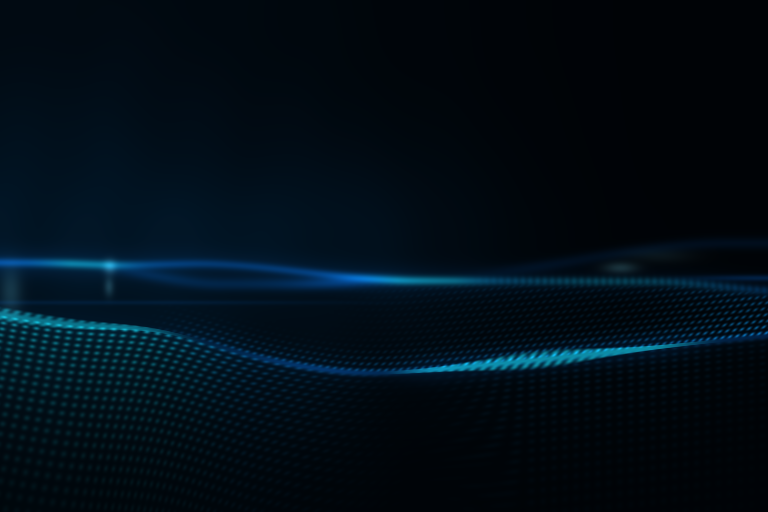
This background is drawn by a Shadertoy shader. Its source:

```glsl
// Dark navy space with a glowing teal wave of dots under soft blue light strands.
#define COLUMNS 70.0
#define ROWS 62.0
#define DOT_SHARPNESS 13.0
#define HAZE_GAIN 1.0
#define STRAND_GAIN 1.0
#define CREST_GAIN 0.95
#define NAVY vec3(0.006, 0.085, 0.15)
#define NIGHT vec3(0.0, 0.012, 0.025)
#define BLUE vec3(0.01, 0.20, 0.42)
#define TEAL vec3(0.05, 0.50, 0.53)

float bell(float x, float center, float width) {
    float t = (x - center) / width;
    return exp(-t * t);
}

float spot(vec2 p, vec2 center, vec2 size) {
    vec2 t = (p - center) / size;
    return exp(-dot(t, t));
}

vec2 gradientAt(vec2 cell) {
    float h = fract(sin(dot(cell, vec2(127.1, 311.7))) * 4375.85);
    return vec2(cos(6.2832 * h), sin(6.2832 * h));
}

float gradientNoise(vec2 p) {
    vec2 i = floor(p), f = fract(p);
    vec2 w = f * f * f * (f * (f * 6.0 - 15.0) + 10.0);
    vec2 e = vec2(0.0, 1.0);
    float low = mix(dot(gradientAt(i), f), dot(gradientAt(i + e.yx), f - e.yx), w.x);
    float high = mix(dot(gradientAt(i + e), f - e), dot(gradientAt(i + 1.0), f - 1.0), w.x);
    return mix(low, high, w.y);
}

// Height of the front crest: a tilted hyperbola with a shoulder on the left.
float crestHeight(float x) {
    float t = x - 0.47;
    return 0.259 - 0.055 * t + 0.215 * sqrt(t * t + 0.0036) + 0.022 * bell(x, 0.21, 0.1);
}

// Height of the main light strand near the horizon.
float strandHeight(float x) {
    return 0.487 - 0.006 * x - 0.032 * smoothstep(0.25, 0.54, x)
         - 0.018 * smoothstep(0.85, 1.03, x) - 0.004 * bell(x, 0.16, 0.07);
}

float dots(vec2 grid) {
    vec2 q = fract(grid) - 0.5;
    return exp(-DOT_SHARPNESS * dot(q, q));
}

// Wide gradients, brightest at the left just above the horizon.
vec3 backdrop(vec2 p) {
    float side = 1.0 - smoothstep(0.0, 0.85, p.x);
    float haze = side * (0.35 + 0.65 * bell(p.y, 0.54, 0.24));
    haze += 0.25 * spot(p, vec2(0.42, 0.5), vec2(0.22, 0.15));
    haze *= 1.0 + 0.3 * gradientNoise(p * vec2(11.0, 4.0));
    haze *= mix(0.4, 1.0, smoothstep(0.0, 0.3, p.y));
    return mix(NIGHT, NAVY, clamp(HAZE_GAIN * haze, 0.0, 1.0));
}

vec3 strands(vec2 p) {
    float x = p.x, h = strandHeight(x);
    float tealPart = bell(x, 0.115, 0.055) + bell(x, 0.55, 0.07) + 0.75 * bell(x, 0.79, 0.16);
    float power = 0.5 + 0.4 * bell(x, 0.0, 0.2) + 0.4 * bell(x, 0.5, 0.12);
    float beads = 1.0 - 0.3 * smoothstep(0.6, 0.7, x) * (0.5 + 0.5 * cos(6.2832 * 105.0 * x));
    vec3 light = mix(BLUE, TEAL, clamp(tealPart, 0.0, 0.85)) * bell(p.y, h, 0.0085) * power * beads;
    light += 0.25 * BLUE * bell(p.y, h, 0.028) * power;

    // Lower strand dips and joins the main one.
    float dip = 0.445 + 0.035 * (1.0 - smoothstep(0.1, 0.29, x)) + 0.008 * smoothstep(0.37, 0.52, x);
    float dipSpan = smoothstep(0.1, 0.2, x) * (1.0 - smoothstep(0.45, 0.56, x));
    light += BLUE * bell(p.y, dip, 0.012) * dipSpan * (0.35 + 0.4 * bell(x, 0.45, 0.07));

    // Faint arch and a second edge on the right.
    float arch = 0.46 + 0.065 * smoothstep(0.56, 0.95, x);
    light += 0.2 * BLUE * bell(p.y, arch, 0.012) * smoothstep(0.56, 0.72, x);
    light += 0.5 * BLUE * bell(p.y, 0.457, 0.006) * smoothstep(0.84, 1.0, x);

    // Thin horizon line.
    light += 0.2 * BLUE * bell(p.y, 0.409, 0.0045) * (1.0 - smoothstep(0.2, 0.62, x));
    return light * STRAND_GAIN;
}

// Dotted sheets on both sides of the crest, with spacing that grows downward.
vec3 dottedSheets(vec2 p, float depth) {
    float x = p.x, below = max(depth, 0.0), above = max(-depth, 0.0);
    float lean = below * (0.15 + 0.55 * smoothstep(0.08, 0.4, x)) * (1.0 - smoothstep(0.5, 0.7, x));
    vec2 front = vec2((x + lean) * COLUMNS, ROWS * below / (0.75 + 1.2 * below) * 1.1);
    float left = 1.0 - smoothstep(0.2, 0.56, x);
    float right = 0.3 * smoothstep(0.52, 0.7, x) * (1.0 - 0.5 * smoothstep(0.85, 1.0, x));
    float fade = exp(-below * 7.0) * smoothstep(-0.003, 0.004, depth);
    vec3 tint = mix(TEAL, BLUE, 0.7 * smoothstep(0.16, 0.35, x));
    vec3 light = tint * (0.85 * dots(front) + 0.06) * (left + right) * fade;

    vec2 back = vec2((x - 0.5 * above) * 105.0, above * 85.0);
    float region = smoothstep(0.4, 0.72, x) * (1.0 - smoothstep(-0.02, 0.0, p.y - strandHeight(x)));
    float rim = bell(above, 0.0, 0.035) * smoothstep(0.18, 0.3, x);
    float strength = region * (0.22 + 0.5 * smoothstep(0.8, 1.0, x)) + 0.55 * rim;
    light += mix(BLUE, TEAL, 0.3) * dots(back) * strength * smoothstep(-0.003, 0.004, -depth);
    return light;
}

// Bright beaded ribbons lying along the crest.
vec3 crestLight(float x, float depth) {
    float leftSpan = 1.0 - smoothstep(0.16, 0.27, x);
    float rightSpan = smoothstep(0.49, 0.58, x) * (1.0 - smoothstep(0.84, 0.95, x));
    float width = 0.003 + 0.010 * (1.0 - smoothstep(0.0, 0.25, x)) + 0.013 * bell(x, 0.7, 0.1);
    float ribbon = 1.0 - smoothstep(width * 0.65, width * 1.25, abs(depth));
    float loops = 0.5 + 0.5 * sin(6.2832 * (x * COLUMNS + depth * 35.0));
    float gaps = smoothstep(0.0, 0.008, abs(depth)) * (1.0 - 0.6 * smoothstep(0.7, 0.85, x));
    vec3 light = TEAL * ribbon * (0.75 * leftSpan + rightSpan) * mix(1.0, loops, 0.75 * gaps);
    light += BLUE * bell(depth, 0.0, 0.006) * (0.8 * bell(x, 0.42, 0.14) + 0.5 * smoothstep(0.85, 0.95, x));
    light += 0.2 * BLUE * bell(depth, 0.0, 0.025) * (0.4 + rightSpan);
    return light * CREST_GAIN;
}

// Small blurred lamps along the horizon.
vec3 lamps(vec2 p) {
    vec3 pale = vec3(0.16, 0.28, 0.30);
    float glow = 0.8 * spot(p, vec2(0.143, 0.479), vec2(0.008, 0.014));
    glow += 0.6 * spot(p, vec2(0.142, 0.44), vec2(0.006, 0.018));
    glow += 0.5 * spot(p, vec2(0.014, 0.43), vec2(0.014, 0.045));
    glow += 0.6 * spot(p, vec2(0.808, 0.477), vec2(0.022, 0.011));
    glow += 0.22 * spot(p, vec2(0.86, 0.5), vec2(0.045, 0.014));
    return pale * glow;
}

void mainImage(out vec4 fragColor, in vec2 fragCoord) {
    vec2 p = fragCoord / iResolution.xy;
    float depth = crestHeight(p.x) - p.y;
    vec3 color = backdrop(p) + strands(p) + dottedSheets(p, depth);
    color += crestLight(p.x, depth) + lamps(p);
    fragColor = vec4(min(color, 1.0), 1.0);
}
```
